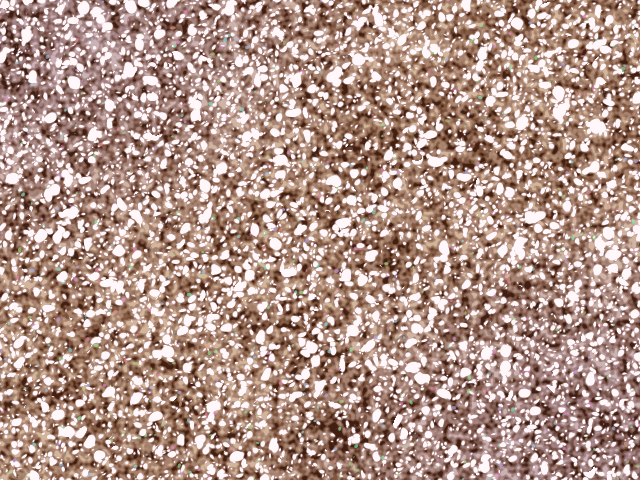
Reproduce this texture procedurally as a Shadertoy shader.

```glsl
const vec3 DARK_BROWN = vec3(0.25, 0.12, 0.07);
const vec3 BROWN = vec3(0.49, 0.34, 0.26);
const vec3 ROSE_TAN = vec3(0.64, 0.51, 0.45);
const vec3 PALE_TAN = vec3(0.81, 0.71, 0.63);
const vec3 PINK_RIM = vec3(0.80, 0.67, 0.67);
const vec3 GLINT_WHITE = vec3(1.0, 0.97, 0.98);
const vec3 COOL_TINT = vec3(0.98, 0.98, 1.13);
const vec3 WARM_TINT = vec3(1.02, 1.0, 0.95);

// Grain sizes are cells per canvas height; densities are filled shares of cells
const float LARGE_SCALE = 36.0;
const float MEDIUM_SCALE = 60.0;
const float SMALL_SCALE = 98.0;
const float SPARK_SCALE = 85.0;
const float LARGE_DENSITY = 0.38;
const float MEDIUM_DENSITY = 0.42;
const float SMALL_DENSITY = 0.36;
const float SPARK_DENSITY = 0.13;
const float EDGE_SOFTNESS = 0.0013;
const float RIM_WIDTH = 0.0032;
const float RIM_STRENGTH = 0.5;
const float WARP_AMOUNT = 0.006;
const float LEAN_ANGLE = 0.8;
const float LEAN_SPREAD = 2.4;

vec2 hash2(vec2 cell) {
    vec3 h = fract(cell.xyx * vec3(0.1031, 0.1030, 0.0973));
    h += dot(h, h.yzx + 33.33);
    return fract((h.xx + h.yz) * h.zy);
}

float cornerSlope(vec2 cell, vec2 corner, vec2 f) {
    float angle = 6.2832 * hash2(cell + corner).x;
    return dot(vec2(cos(angle), sin(angle)), f - corner);
}

float gradientNoise(vec2 p) {
    vec2 cell = floor(p), f = fract(p);
    vec2 u = f * f * f * (f * (f * 6.0 - 15.0) + 10.0);
    float low = mix(cornerSlope(cell, vec2(0, 0), f), cornerSlope(cell, vec2(1, 0), f), u.x);
    float high = mix(cornerSlope(cell, vec2(0, 1), f), cornerSlope(cell, vec2(1, 1), f), u.x);
    return mix(low, high, u.y);
}

float smoothMin(float a, float b, float k) {
    float h = max(k - abs(a - b), 0.0) / k;
    return min(a, b) - 0.25 * h * h * k;
}

// Distance to scattered oval grains that melt together, and the nearest grain's id
vec2 grains(vec2 p, float scale, float density, float seed) {
    p = p * scale + seed;
    vec2 home = floor(p);
    float dist = 1.0, nearest = 1.0, id = 0.0;
    for (int y = -1; y <= 1; y++)
    for (int x = -1; x <= 1; x++) {
        vec2 cell = home + vec2(x, y);
        vec2 shape = hash2(cell + 57.0);
        vec2 chance = hash2(cell + 191.0);
        if (chance.x > density) continue;
        vec2 d = p - cell - hash2(cell);
        float angle = LEAN_ANGLE + LEAN_SPREAD * (shape.x - 0.5);
        float c = cos(angle), s = sin(angle);
        d = vec2(c * d.x + s * d.y, c * d.y - s * d.x);
        float stretch = 1.0 + 0.35 * chance.y;
        float grain = length(d * vec2(1.0 / stretch, stretch)) - mix(0.15, 0.47, shape.y * shape.y);
        if (grain < nearest) { nearest = grain; id = chance.y; }
        dist = smoothMin(dist, grain, 0.15);
    }
    return vec2(dist / scale, id);
}

// Crumbled brown ground between the grains
vec3 ground(vec2 p, float patches) {
    float tone = 0.5 + 0.62 * gradientNoise(p * 48.0)
               + 0.48 * gradientNoise(p * 105.0 + 31.0) + 0.25 * patches;
    vec3 color = mix(DARK_BROWN, BROWN, smoothstep(0.14, 0.38, tone));
    color = mix(color, ROSE_TAN, smoothstep(0.38, 0.58, tone));
    return mix(color, PALE_TAN, smoothstep(0.62, 0.84, tone));
}

void mainImage(out vec4 fragColor, in vec2 fragCoord) {
    vec2 p = fragCoord / iResolution.y;
    float aspect = iResolution.x / iResolution.y;
    float soft = max(EDGE_SOFTNESS, 0.6 / iResolution.y);
    float patches = gradientNoise(p * 5.0 + 7.0) + 0.7 * gradientNoise(p * 14.0 + 19.0);
    vec2 warp = vec2(gradientNoise(p * 45.0 + 3.0), gradientNoise(p * 45.0 + 83.0));
    vec2 q = p + WARP_AMOUNT * warp;

    // White grains in three sizes, sparser in the dark patches
    float crowd = 1.0 + 0.45 * patches;
    float glint = grains(q, LARGE_SCALE, LARGE_DENSITY * crowd, 11.0).x;
    glint = min(glint, grains(q, MEDIUM_SCALE, MEDIUM_DENSITY * crowd, 137.0).x);
    glint = min(glint, grains(q, SMALL_SCALE, SMALL_DENSITY * crowd, 271.0).x);

    // Cool light in the upper left and lower right corners
    float diagonal = abs(p.x / aspect - p.y + 0.0) ;
    float corner = max(1.0 - length(vec2(p.x / aspect, 1.0 - p.y)),
                       1.0 - length(vec2(1.0 - p.x / aspect, p.y)));
    float cool = smoothstep(0.3, 0.9, corner) * smoothstep(0.0, 0.5, diagonal);
    vec3 color = ground(p, patches) * mix(WARM_TINT, COOL_TINT, cool);
    color = mix(color, PINK_RIM, RIM_STRENGTH * (1.0 - smoothstep(0.0, RIM_WIDTH, glint)));

    // Tiny green, yellow and magenta sparks
    vec2 spark = grains(p, SPARK_SCALE, SPARK_DENSITY, 419.0);
    vec3 sparkColor = 0.72 + 0.22 * cos(6.2832 * (spark.y + vec3(0.0, 0.45, 0.72)));
    color = mix(color, sparkColor, 0.65 * (1.0 - smoothstep(-soft, soft, spark.x + 0.001)));

    color = mix(color, GLINT_WHITE, 1.0 - smoothstep(-soft, soft, glint));
    fragColor = vec4(clamp(color, 0.0, 1.0), 1.0);
}
```
